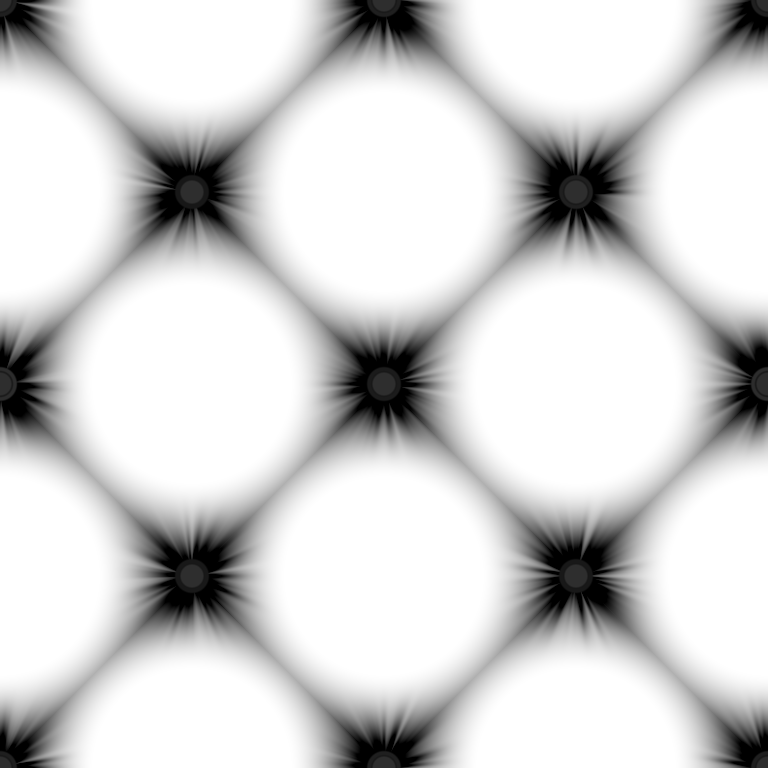
Reproduce this pattern procedurally as a three.js fragment shader.

```glsl
// Tufted white upholstery: two by two repeats of a diamond quilt with dark buttons.
// Each cushion darkens radially towards its diagonal creases, while wrapped
// angular noise draws gathered pleats around every button.
varying vec2 vUv;

float hash(vec3 p) {
  p = fract(p * vec3(0.1031, 0.1030, 0.0973));
  p += dot(p, p.yzx + 33.33);
  return fract((p.x + p.y) * p.z);
}

// Smooth noise around a full turn, with a whole number of steps
float pleatNoise(float turn, float steps, vec2 id) {
  float x = turn * steps;
  float i = floor(x);
  float a = hash(vec3(id, mod(i, steps) + steps));
  float b = hash(vec3(id, mod(i + 1.0, steps) + steps));
  return mix(a, b, smoothstep(0.0, 1.0, x - i));
}

float disc(float dist, float radius) {
  return 1.0 - smoothstep(radius - 0.003, radius + 0.003, dist);
}

void main() {
  // Diagonal lattice: creases and buttons lie on whole coordinates
  vec2 p = vUv * 2.0;
  vec2 lattice = vec2(p.x + p.y, p.x - p.y);
  vec2 nearest = floor(lattice + 0.5);
  vec2 button = 0.5 * vec2(nearest.x + nearest.y, nearest.x - nearest.y);
  vec2 id = mod(floor(button * 2.0 + 0.5), 4.0);
  vec2 offset = p - button;
  float dist = length(offset);

  // Cushion: squared radius from its centre, 1 at mid crease, 2 at a button
  vec2 side = 1.0 - 2.0 * abs(lattice - nearest);
  float depth = max(dot(side, side) - 0.52, 0.0);

  // Pleats fade with distance and vanish along the diagonal creases
  float turn = atan(offset.y, offset.x + 0.00001) / 6.283185;
  float pleat = 0.6 * pleatNoise(turn, 44.0, id) + 0.4 * pleatNoise(turn, 76.0, id) - 0.5;
  float fade = 1.0 - smoothstep(0.09, 0.27, dist);
  float gather = fade * sqrt(abs(cos(12.566371 * turn)));
  depth *= 1.0 + 0.6 * gather * pleat;
  float tone = 1.0 - min(pow(depth, 1.6), 1.0);

  // Button: rim of varying sheen, fine groove and flat cap
  float sheen = hash(vec3(id, 7.0));
  tone = mix(tone, mix(0.05, 0.25, sheen * sheen), disc(dist, 0.044));
  tone = mix(tone, 0.09, disc(dist, 0.034));
  tone = mix(tone, 0.18, disc(dist, 0.030));

  gl_FragColor = vec4(vec3(tone), 1.0);
}
```
